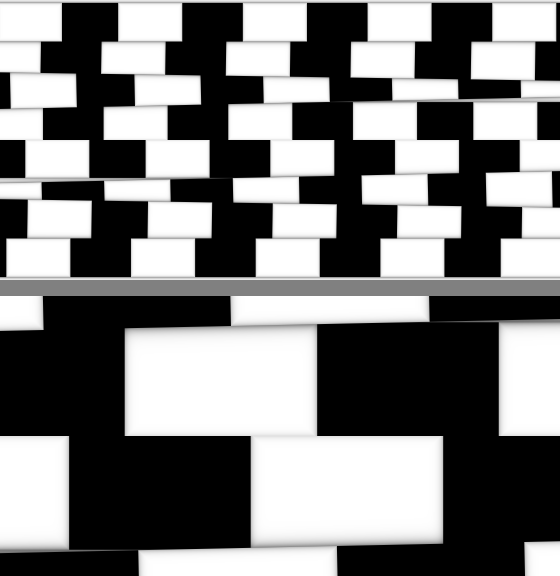
Top, the full canvas; bottom, a detail of the centre.
Reproduce this pattern procedurally as a Shadertoy shader.

```glsl
// Cafe-wall illusion: eight stacked strips of alternating white and black bricks.
// Four strips are painted outward from the middle, some tilted and overlapping;
// a half turn about the centre gives the other four. Soft shadows edge each strip.

#define UNITS 384.0          // canvas height in drawing units
#define CENTRE_SHIFT 1.8     // horizontal offset of the half-turn centre
#define PERIOD 171.0         // white plus black brick
#define WHITE_WIDTH 88.0
#define STRIP_HEIGHT 53.0
#define SHORT_GAP 6.0        // amount by which one black brick is narrower
#define SHORT_AT 232.0       // distance of that brick from the centre
#define SHADOW 0.42
#define SHADOW_BLUR 2.2
#define EDGE_FADE 0.28
#define FADE_BLUR 1.3

// Strip: bottom height, slope, start of a white brick, horizontal scale
const vec4 STRIPS[4] = vec4[4](
    vec4(-1.0, 0.0, -72.8, 1.0),
    vec4(50.8, 0.0213, -24.8, 1.032),
    vec4(87.0, -0.0150, -75.8, 1.0),
    vec4(135.0, 0.0, -52.8, 1.0));

float coverage(float inside, float pixel) {
    return clamp(0.5 + inside / pixel, 0.0, 1.0);
}

// Signed distance to the white bricks, positive inside
float whiteBrick(float u, float start, float scale, float side) {
    if (side * u > SHORT_AT) u += SHORT_GAP * side;
    float period = PERIOD * scale;
    float halfWidth = 0.5 * WHITE_WIDTH * scale;
    float fromCentre = mod(u - start - halfWidth + 0.5 * period, period) - 0.5 * period;
    return halfWidth - abs(fromCentre);
}

float paintStrip(float below, vec2 p, vec4 strip, float side, float pixel) {
    float slope = strip.y;
    float height = STRIP_HEIGHT + 100.0 * abs(slope);
    float v = p.y - strip.x - slope * p.x;
    float u = p.x + slope * (v - 0.5 * height);
    float inStrip = min(v, height - v);

    // Bricks with slightly darkened rims
    float inWhite = whiteBrick(u, strip.z, strip.w, side);
    float rim = max(min(inWhite, inStrip), 0.0);
    float brick = coverage(inWhite, pixel) * (1.0 - EDGE_FADE * exp(-rim / FADE_BLUR));

    // Shadow cast on whatever lies underneath
    float shade = 1.0 - SHADOW * exp(-max(-inStrip, 0.0) / SHADOW_BLUR);
    return mix(below * shade, brick, coverage(inStrip, pixel));
}

void mainImage(out vec4 fragColor, in vec2 fragCoord) {
    float pixel = UNITS / iResolution.y;
    vec2 p = (fragCoord - 0.5 * iResolution.xy) * pixel;
    p.x -= CENTRE_SHIFT;
    if (p.y < 0.0) p = -p; // half-turn symmetry

    // Outer strips overlap inner ones; the narrow brick alternates sides
    float tone = 1.0;
    for (int i = 0; i < 4; i++) {
        float side = 1.0 - 2.0 * float(i % 2);
        tone = paintStrip(tone, p, STRIPS[i], side, pixel);
    }
    fragColor = vec4(vec3(tone), 1.0);
}
```
